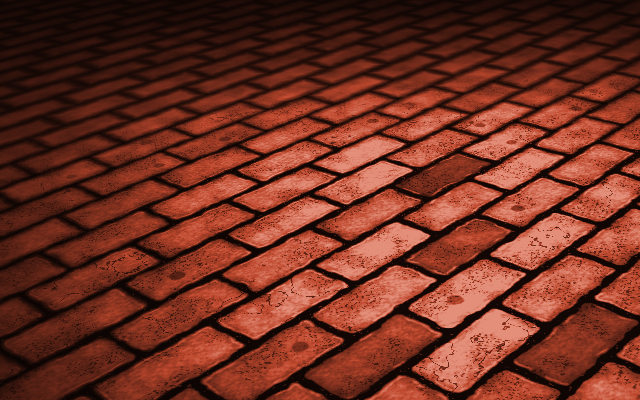
This texture is drawn by a Shadertoy shader. Its source:

```glsl
// Draws a red brick pavement receding in perspective, lit at its centre and softly out of focus far away.

// Perspective: rows converge on a far point; the pivot is the centre of brick (0, 0)
const vec2 ROW_VANISH = vec2(3.35, 1.75);
const vec2 PIVOT = vec2(0.948, 0.379);
const float ROW_SCALE = 0.0554;
const float ROW_SHRINK = 0.0845;
const float BRICK_SHRINK = 0.0876;

// Bond and brick shape, with one row as the unit
const float STAGGER = 0.53;
const float FAR_DRIFT = 0.08;
const float ASPECT = 2.1;
const vec2 JOINT = vec2(0.07, 0.07);
const float CORNER = 0.09;

// Light, focus and colours
const vec2 LIGHT_POS = vec2(1.15, 0.45);
const float LIGHT_WIDTH = 0.93;
const float AMBIENT = 0.085;
const float MAX_BLUR = 0.011;
const vec3 SOOT = vec3(0.030, 0.012, 0.008);
const vec3 CLAY = vec3(0.75, 0.28, 0.175);
const vec3 DUST = vec3(0.89, 0.56, 0.48);

// Weathered or polished bricks: column, row, tone
const vec3 WORN_BRICKS[10] = vec3[10](
    vec3(1, -1, 0.45), vec3(1, 1, 0.58), vec3(0, 2, 0.62), vec3(2, 4, 0.55), vec3(0, -1, 0.78),
    vec3(1, 0, 0.82), vec3(0, 0, 1.08), vec3(1, 2, 1.1), vec3(2, 2, 1.06), vec3(1, 3, 1.1));

float hash(vec2 p) {
    return fract(sin(dot(p, vec2(127.1, 311.7))) * 43758.5453);
}

float noise(vec2 p) {
    vec2 i = floor(p), f = fract(p);
    f = f * f * (3.0 - 2.0 * f);
    return mix(mix(hash(i), hash(i + vec2(1, 0)), f.x),
               mix(hash(i + vec2(0, 1)), hash(i + vec2(1, 1)), f.x), f.y);
}

float fbm(vec2 p) {
    float sum = 0.0, amp = 0.5;
    for (int i = 0; i < 5; i++) {
        sum += amp * noise(p);
        p = mat2(1.6, 1.2, -1.2, 1.6) * p + 3.7;
        amp *= 0.5;
    }
    return sum;
}

float roundBox(vec2 p, vec2 halfSize, float r) {
    vec2 q = abs(p) - halfSize + r;
    return length(max(q, 0.0)) + min(max(q.x, q.y), 0.0) - r;
}

// Screen point to paving coordinates: x along a row, y across the rows
vec2 pavingCoords(vec2 p) {
    float reach = ROW_VANISH.x - p.x;
    float height = ROW_VANISH.y - (ROW_VANISH.y - p.y) * (ROW_VANISH.x - PIVOT.x) / reach;
    float row = (PIVOT.y - height) / (ROW_SCALE + ROW_SHRINK * (1.0 - height));
    float along = (p.x - PIVOT.x) * (1.0 - ROW_SHRINK * row) / (BRICK_SHRINK * reach);
    return vec2(along, row);
}

float lightAt(vec2 p) {
    float side = (p.x - LIGHT_POS.x) / LIGHT_WIDTH;
    float far = 1.0 - smoothstep(0.55, 1.05, p.y);
    float near = smoothstep(-0.5, 0.25, p.y);
    return 1.06 * exp(-side * side) * far * near + AMBIENT;
}

float brickTone(vec2 id) {
    float tone = mix(0.86, 1.06, hash(id + 4.3));
    for (int i = 0; i < 10; i++)
        if (distance(id, WORN_BRICKS[i].xy) < 0.5) tone = WORN_BRICKS[i].z;
    return tone;
}

void mainImage(out vec4 fragColor, in vec2 fragCoord) {
    vec2 p = fragCoord / iResolution.y;
    vec2 paving = pavingCoords(p);

    // Focus: blur grows towards the far edge and the left
    float defocus = clamp(smoothstep(0.52, 1.0, p.y) + 0.4 * smoothstep(0.65, 0.0, p.x), 0.0, 1.0);
    float rowsPerUnit = length(vec2(dFdx(paving.y), dFdy(paving.y))) * iResolution.y;
    float soft = rowsPerUnit * (1.0 / iResolution.y + MAX_BLUR * defocus);
    float detail = 1.0 - smoothstep(0.03, 0.25, soft);

    // Running bond: each row shifts by about half a brick
    float row = floor(paving.y + 0.5);
    float across = paving.y - row;
    float along = paving.x - STAGGER * across + 0.03 - FAR_DRIFT * min(row, 0.0);
    vec2 id = vec2(floor(along + 0.5), row);
    vec2 local = vec2((along - id.x) * ASPECT, across);
    vec2 grain = local + id * vec2(7.3, 5.1);

    // Chipped brick outline
    float chips = (fbm(grain * 4.0) - 0.48) * 0.13;
    float edge = roundBox(local, vec2(0.5 * ASPECT, 0.5) - JOINT, CORNER) + chips;
    float brick = 1.0 - smoothstep(-soft, soft, edge);

    // Clay: broad stains, fine grain and clustered pores
    float stains = fbm(grain * 2.0 + 11.0);
    float fine = fbm(grain * vec2(19.0, 23.0));
    float tone = brickTone(id) * (0.52 + 0.6 * stains);
    tone *= 1.0 + detail * (fine - 0.48) * 0.6;
    float pores = smoothstep(0.62, 0.85, noise(grain * 37.0)) * smoothstep(0.54, 0.38, stains);
    tone *= 1.0 - 0.55 * detail * pores;
    tone *= 0.68 + 0.32 * smoothstep(0.0, 0.2, -edge);

    // Hairline cracks and a round pit on some bricks
    float crackField = abs(fbm(grain * 1.5 + 31.0) - 0.47);
    float crack = (1.0 - smoothstep(0.002, 0.010, crackField)) * step(0.68, hash(id + 8.1));
    vec2 pitPos = (vec2(hash(id + 1.7), hash(id + 2.9)) - 0.5) * vec2(1.2, 0.4);
    float pitDist = length(local - pitPos) + (stains - 0.48) * 0.12;
    float pit = (1.0 - smoothstep(0.10, 0.15, pitDist)) * step(0.78, hash(id + 6.6));
    tone *= 1.0 - detail * (0.65 * crack + 0.45 * pit);

    // Worn pale rims
    float rimPos = (edge + 0.04) / 0.022;
    float rim = exp(-rimPos * rimPos) * smoothstep(0.35, 0.65, noise(grain * 5.0));
    tone += 0.33 * rim * detail;

    // Sooty joints with sparse glints of grit
    float grit = smoothstep(0.84, 0.97, noise(grain * 29.0)) * 0.3 * detail;
    float value = lightAt(p) * mix(0.03 + grit, tone, brick);
    vec3 colour = mix(SOOT, CLAY, clamp(value / 0.62, 0.0, 1.0));
    colour = mix(colour, DUST, smoothstep(0.55, 1.0, value));
    fragColor = vec4(colour, 1.0);
}
```
